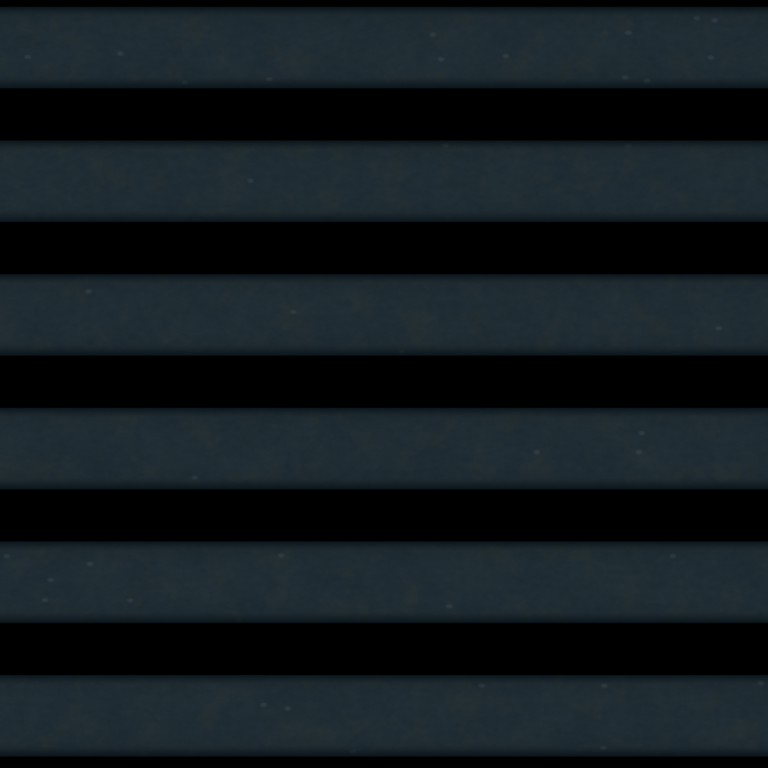
This pattern is drawn by a Shadertoy shader. Its source:

```glsl
// Six horizontal dark slate slats with soft shaded rims and mottled grain, over black gaps.

#define SLAT_COUNT 6.0
#define PERIOD 0.1740
#define FIRST_CENTER 0.0680
#define HALF_HEIGHT 0.0530
#define RIM_WIDTH 0.0130
#define MOTTLE_SCALE 16.0
#define GRAIN_SCALE 110.0
#define SLATE_DARK vec3(0.098, 0.150, 0.180)
#define SLATE_LIGHT vec3(0.142, 0.192, 0.215)
#define RIM_COLOR vec3(0.045, 0.092, 0.118)
#define WARM_TINT vec3(0.014, 0.008, -0.004)

// Pseudo-random unit-square value for a lattice point
vec2 hash22(vec2 p) {
    vec3 q = fract(vec3(p.xyx) * vec3(0.1031, 0.1030, 0.0973));
    q += dot(q, q.yzx + 33.33);
    return fract((q.xx + q.yz) * q.zy);
}

float cornerGradient(vec2 cell, vec2 offset) {
    float angle = 6.2832 * hash22(cell).x;
    return dot(vec2(cos(angle), sin(angle)), offset);
}

// Gradient noise, roughly -0.7 to 0.7
float gradientNoise(vec2 p) {
    vec2 i = floor(p), f = fract(p);
    vec2 u = f * f * f * (f * (f * 6.0 - 15.0) + 10.0);
    vec2 e = vec2(1.0, 0.0);
    return mix(mix(cornerGradient(i, f), cornerGradient(i + e, f - e), u.x),
               mix(cornerGradient(i + e.yx, f - e.yx), cornerGradient(i + e.xx, f - e.xx), u.x), u.y);
}

float fbm(vec2 p) {
    float sum = 0.0, amplitude = 0.6;
    for (int octave = 0; octave < 4; octave++) {
        sum += amplitude * gradientNoise(p);
        p = mat2(1.6, 1.2, -1.2, 1.6) * p + 7.3;
        amplitude *= 0.6;
    }
    return sum;
}

// Sparse pale flecks, at most one per cell
float flecks(vec2 p) {
    vec2 cell = floor(p);
    vec2 center = 0.25 + 0.5 * hash22(cell + 41.0);
    float present = step(0.965, hash22(cell + 97.0).y);
    return present * (1.0 - smoothstep(0.04, 0.16, length((fract(p) - center) * vec2(0.7, 1.0))));
}

void mainImage(out vec4 fragColor, in vec2 fragCoord) {
    vec2 uv = fragCoord / iResolution.y;
    float pixel = 1.0 / iResolution.y;

    // Nearest slat and depth inside its edge
    float slat = clamp(floor((uv.y - FIRST_CENTER) / PERIOD + 0.5), 0.0, SLAT_COUNT - 1.0);
    float y = uv.y - FIRST_CENTER - slat * PERIOD;
    float depth = HALF_HEIGHT - abs(y);
    float coverage = smoothstep(-pixel, pixel, depth);

    // Surface wear, different on every slat
    vec2 surface = vec2(uv.x, y) + vec2(3.7, 1.9) * slat + 11.0;
    float mottle = fbm(surface * MOTTLE_SCALE);
    float grain = fbm(surface * GRAIN_SCALE * vec2(0.65, 1.0));
    float warmth = smoothstep(0.0, 0.4, fbm(surface * 24.0 + 53.0));

    float tone = 0.58 + 0.42 * mottle + 0.38 * grain;
    vec3 color = mix(SLATE_DARK, SLATE_LIGHT, clamp(tone, 0.0, 1.0));
    color += WARM_TINT * warmth + 0.05 * flecks(surface * 36.0);

    // Rounded rim: slightly wider shade along the lower edge
    float rimWidth = RIM_WIDTH * (y < 0.0 ? 1.2 : 1.0) * (1.0 + 0.3 * mottle);
    color = mix(RIM_COLOR, color, smoothstep(-0.003, rimWidth, depth));
    color *= mix(0.93, 1.0, smoothstep(0.0, 0.035, depth));

    fragColor = vec4(color * coverage, 1.0);
}
```
